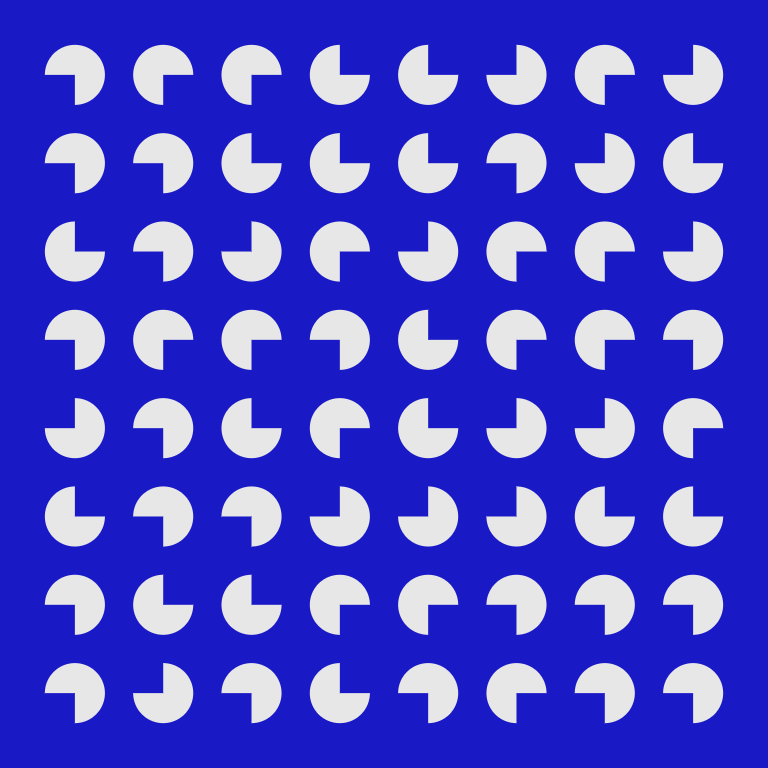
Reproduce this pattern procedurally as a Shadertoy shader.

```glsl
const vec3 BLUE = vec3(0.102, 0.098, 0.776);
const vec3 PALE = vec3(0.906);
const float CELLS = 8.0;    // repeats across and down
const float MARGIN = 0.04;  // border around the grid, in canvas units
const float RADIUS = 0.34;  // disc radius, in cell units

// Integer hash of a cell to one of four quarter turns
uint quarterHash(uvec2 cell, uint seed) {
    uint h = cell.x * 1597u + cell.y * 51749u + seed;
    h = (h ^ (h >> 16)) * 73244475u;
    h = (h ^ (h >> 16)) * 73244475u;
    return (h ^ (h >> 16)) & 3u;
}

// Signs of the axes that point into the chosen quadrant
vec2 quadrantSigns(uint quarter) {
    return 1.0 - 2.0 * vec2(quarter & 1u, quarter >> 1);
}

// Signed distance to a disc with one quadrant cut away
float notchedDisc(vec2 p, float radius, vec2 notch) {
    vec2 q = p * notch;
    return max(length(p) - radius, min(q.x, q.y));
}

// Antialiased coverage of a signed distance
float coverage(float dist, float pixel) {
    return clamp(0.5 - dist / pixel, 0.0, 1.0);
}

void mainImage(out vec4 fragColor, in vec2 fragCoord) {
    // Centred square canvas
    float side = min(iResolution.x, iResolution.y);
    vec2 uv = (fragCoord - 0.5 * iResolution.xy) / side + 0.5;

    // Grid cell and position about its centre
    float pitch = (1.0 - 2.0 * MARGIN) / CELLS;
    vec2 grid = (uv - MARGIN) / pitch;
    vec2 cell = clamp(floor(grid), 0.0, CELLS - 1.0);
    vec2 local = grid - cell - 0.5;

    // Randomly turned disc
    vec2 notch = quadrantSigns(quarterHash(uvec2(cell), 7u));
    float dist = notchedDisc(local, RADIUS, notch);
    float pixel = 1.0 / (side * pitch);

    fragColor = vec4(mix(BLUE, PALE, coverage(dist, pixel)), 1.0);
}
```
